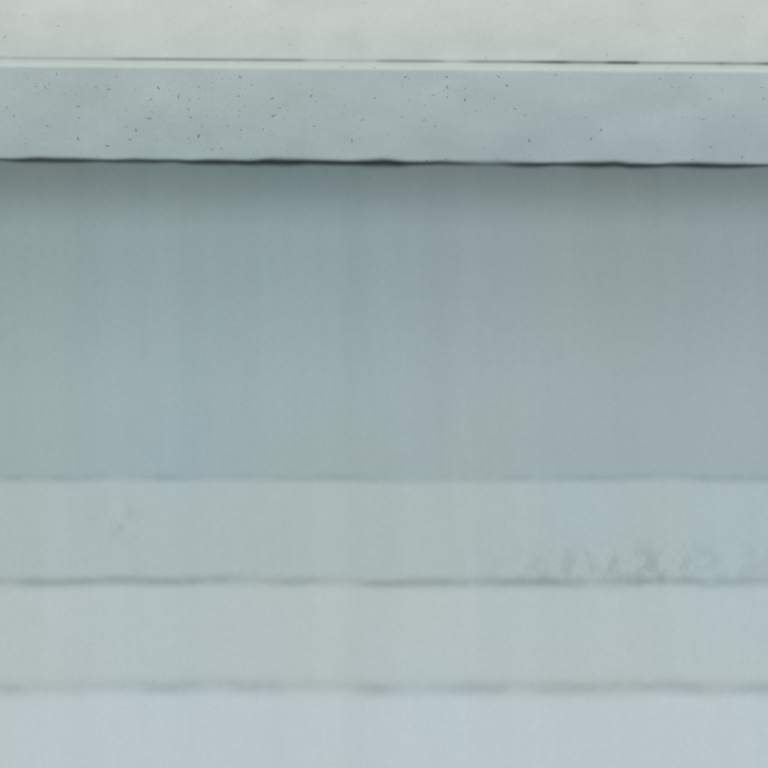
Give the GLSL for this texture, as a Shadertoy shader.

```glsl
// Weathered pale painted ledge with a dark seam, above a shaded wall of soft horizontal boards.

float hash(vec2 p) {
    return fract(sin(dot(p, vec2(127.1, 311.7))) * 43758.5453);
}

float noise(vec2 p) {
    vec2 i = floor(p), f = fract(p);
    f = f * f * (3.0 - 2.0 * f);
    return mix(mix(hash(i), hash(i + vec2(1, 0)), f.x),
               mix(hash(i + vec2(0, 1)), hash(i + vec2(1, 1)), f.x), f.y);
}

float fbm(vec2 p) {
    float sum = 0.0, amp = 0.5;
    for (int i = 0; i < 4; i++) {
        sum += amp * noise(p);
        p = p * 2.03 + 17.3;
        amp *= 0.5;
    }
    return sum / 0.9375;
}

// Antialiased step and soft horizontal line
float edge(float at, float y, float soft) {
    return smoothstep(at - soft, at + soft, y);
}

float line(float y, float at, float width) {
    float d = (y - at) / width;
    return exp(-d * d);
}

// Smooth bump along x, used to place stains
float patchAt(vec2 p, vec2 center, vec2 size) {
    vec2 d = (p - center) / size;
    return exp(-dot(d, d));
}

// Irregular slanted flecks, one per grid cell, present with the given density
float flecks(vec2 p, float cells, float density, float px) {
    vec2 id = floor(p * cells);
    vec2 jitter = vec2(hash(id + 3.1), hash(id + 8.7)) * 0.5 + 0.25;
    vec2 d = fract(p * cells) - jitter;
    float angle = 3.1416 * hash(id + 5.3);
    d = mat2(cos(angle), -sin(angle), sin(angle), cos(angle)) * d;
    float size = mix(0.07, 0.22, hash(id + 1.9));
    float dist = length(d * vec2(1.0, 1.8)) - size;
    float soft = max(px * cells, 0.07);
    return (1.0 - smoothstep(-soft, soft, dist)) * step(hash(id), density) * mix(0.4, 1.0, hash(id + 6.2));
}

// Wall under the ledge: shadow falloff, then three lighter boards
vec3 wallColor(vec2 p, float y) {
    vec3 col = mix(vec3(0.43, 0.49, 0.49), vec3(0.555, 0.625, 0.635), smoothstep(0.205, 0.31, y));
    col = mix(col, vec3(0.61, 0.68, 0.69), smoothstep(0.28, 0.54, y));
    float wobble = 0.004 * (noise(vec2(p.x * 14.0, 2.0)) - 0.5);
    float boardY = y + wobble;
    col = mix(col, vec3(0.665, 0.725, 0.725), edge(0.627, boardY, 0.007));
    col = mix(col, vec3(0.70, 0.75, 0.755), edge(0.764, boardY, 0.009));
    col = mix(col, vec3(0.725, 0.775, 0.795), edge(0.903, boardY, 0.012));

    // Grime collected along each board joint
    float grime = smoothstep(0.3, 0.75, fbm(vec2(p.x * 18.0, y * 30.0)));
    col -= 0.035 * grime * line(boardY, 0.622, 0.006);
    col -= (0.025 + 0.06 * grime) * line(boardY, 0.757, 0.007);
    col -= (0.025 + 0.04 * grime) * line(boardY, 0.895, 0.010);
    float stain = patchAt(vec2(p.x, y), vec2(0.83, 0.735), vec2(0.16, 0.025))
                + 0.6 * patchAt(vec2(p.x, y), vec2(0.15, 0.68), vec2(0.03, 0.025));
    col -= 0.055 * stain * smoothstep(0.35, 0.7, fbm(p * vec2(65.0, 45.0)));

    // Vertical streaks and slow colour drift
    float streak = fbm(vec2(p.x * 28.0, y * 2.5)) - 0.5;
    float tint = fbm(p * vec2(5.0, 3.0) + 4.0) - 0.5;
    col += 0.022 * streak + tint * vec3(-0.015, 0.002, 0.035);
    return col - vec3(-0.008, 0.006, 0.010) * smoothstep(0.35, 0.75, p.x) * (1.0 - edge(0.62, y, 0.03));
}

void mainImage(out vec4 fragColor, in vec2 fragCoord) {
    vec2 p = fragCoord / iResolution.xy;
    float px = 1.0 / iResolution.y;
    float soft = max(px, 0.0018);
    float y = 1.0 - p.y;               // distance down from the top
    float ledgeY = y - 0.0075 * p.x;   // the ledge tilts slightly

    // Top surface and front face of the ledge
    vec3 top = mix(vec3(0.765, 0.79, 0.77), vec3(0.735, 0.77, 0.755), smoothstep(0.0, 0.08, y));
    top += 0.045 * (fbm(p * vec2(24.0, 38.0)) - 0.5);
    vec3 face = mix(vec3(0.645, 0.705, 0.70), vec3(0.61, 0.675, 0.675), smoothstep(0.09, 0.205, ledgeY));
    face += 0.055 * (fbm(p * vec2(16.0, 24.0)) - 0.5);
    face += vec3(0.005, 0.0, 0.012) * smoothstep(0.3, 0.9, p.x);
    vec3 col = mix(top, face, edge(0.083, ledgeY, soft * 1.5));

    // Fine groove and bright lip along the upper edge
    float broken = smoothstep(0.35, 0.7, noise(vec2(p.x * 32.0, 7.0)));
    float groove = 0.18 + 0.22 * broken + 0.40 * smoothstep(0.66, 0.74, p.x) * (0.5 + 0.5 * broken);
    col = mix(col, vec3(0.33, 0.37, 0.35), groove * line(ledgeY, 0.0755, 0.0024));
    col = mix(col, vec3(0.775, 0.815, 0.79), 0.8 * line(ledgeY, 0.0845, 0.0032));

    // Speckled dirt, thickest on the left and centre of the face
    float cluster = patchAt(vec2(p.x, y), vec2(0.58, 0.113), vec2(0.06, 0.022))
                  + 0.55 * patchAt(vec2(p.x, y), vec2(0.20, 0.135), vec2(0.16, 0.06));
    float onFace = edge(0.09, ledgeY, 0.002);
    float density = mix(0.07, 0.09 + 0.38 * cluster, onFace);
    float dirt = flecks(p, 75.0, density, px) + 0.6 * flecks(p + 0.37, 140.0, density, px);
    col = mix(col, vec3(0.36, 0.41, 0.40), min(dirt, 1.0) * mix(0.18, 0.45, onFace));

    // Wall and the ragged dark seam beneath the ledge
    col = mix(col, wallColor(p, y), edge(0.208, ledgeY, soft));
    float ragged = noise(vec2(p.x * 22.0, 3.0));
    float heavy = patchAt(vec2(p.x, 0.0), vec2(0.43, 0.0), vec2(0.13, 1.0));
    float seamWidth = 0.0025 + 0.0018 * ragged + 0.0012 * heavy;
    float seamY = 0.2085 + 0.002 * (noise(vec2(p.x * 40.0, 9.0)) - 0.5);
    float seam = clamp(0.55 + 0.35 * ragged + 0.3 * heavy, 0.0, 0.95);
    seam *= 1.0 - 0.55 * patchAt(vec2(p.x, 0.0), vec2(0.635, 0.0), vec2(0.035, 1.0));
    col = mix(col, vec3(0.17, 0.20, 0.20), seam * line(ledgeY, seamY, seamWidth));

    // Faint overall grain
    col += 0.012 * (noise(p * 230.0) - 0.5);
    fragColor = vec4(clamp(col, 0.0, 1.0), 1.0);
}
```
